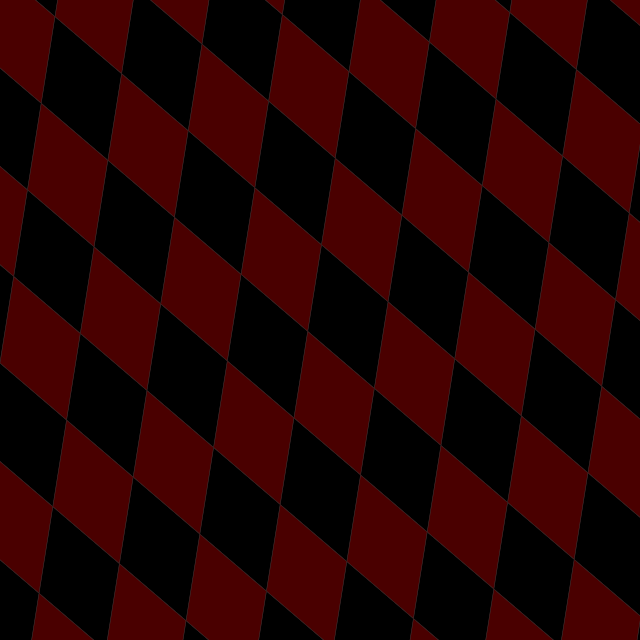
Give the GLSL for this pattern, as a WebGL 2 fragment shader.

```glsl
#version 300 es
precision highp float;
// A slanted checkerboard of dark red and black rhombs with hairline seams.
// Two edge vectors span a skewed lattice; signed distances to its two line
// families give both the alternating fill and the antialiased seams.

uniform vec2 u_resolution;
out vec4 outColor;

const vec3 BLACK = vec3(0.0);
const vec3 DARK_RED = vec3(0.29, 0.0, 0.0);
const vec3 SEAM = vec3(0.28, 0.22, 0.22);

const vec2 ANCHOR = vec2(0.5023, 0.6176);       // one lattice corner
const vec2 SHALLOW_EDGE = vec2(0.1041, -0.0891);
const vec2 STEEP_EDGE = vec2(-0.0215, -0.1353);
const float SEAM_WIDTH = 0.0008;

// Distance to the nearest whole-number line, its sign flipping at each line.
float alternatingDistance(float coord, float spacing) {
  float line = round(coord);
  return (coord - line) * (1.0 - 2.0 * mod(line, 2.0)) * spacing;
}

// Share of a pixel on the positive side of an edge.
float sideCoverage(float dist, float pixel) {
  return clamp(0.5 + dist / pixel, 0.0, 1.0);
}

// Share of a pixel covered by a line, also when thinner than the pixel.
float lineCoverage(float dist, float width, float pixel) {
  return sideCoverage(dist + 0.5 * width, pixel)
       - sideCoverage(dist - 0.5 * width, pixel);
}

void main() {
  float pixel = 1.0 / min(u_resolution.x, u_resolution.y);
  vec2 uv = gl_FragCoord.xy * pixel;

  // Skewed cell coordinates and perpendicular gaps between lattice lines
  mat2 lattice = mat2(SHALLOW_EDGE, STEEP_EDGE);
  vec2 cell = inverse(lattice) * (uv - ANCHOR);
  vec2 spacing = abs(determinant(lattice))
               / vec2(length(STEEP_EDGE), length(SHALLOW_EDGE));
  float steepDist = alternatingDistance(cell.x, spacing.x);
  float shallowDist = alternatingDistance(cell.y, spacing.y);

  // Alternating fill: a smooth exclusive-or of the two stripe sets
  float a = sideCoverage(steepDist, pixel);
  float b = sideCoverage(shallowDist, pixel);
  vec3 color = mix(BLACK, DARK_RED, a + b - 2.0 * a * b);

  // Hairline seams
  float seam = max(lineCoverage(steepDist, SEAM_WIDTH, pixel),
                   lineCoverage(shallowDist, SEAM_WIDTH, pixel));
  outColor = vec4(mix(color, SEAM, seam), 1.0);
}
```
